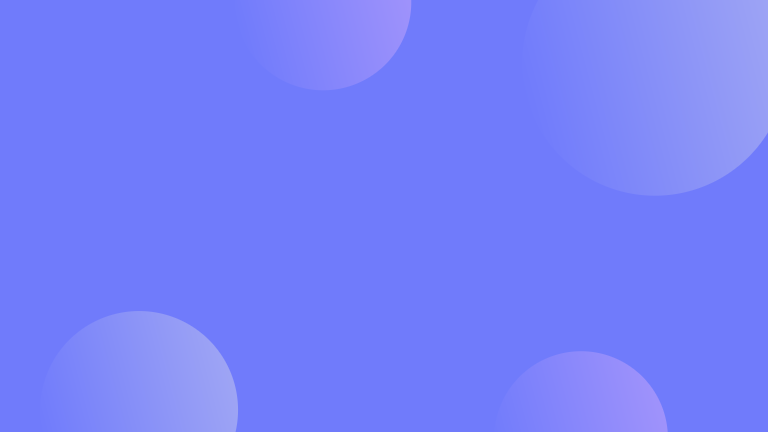
Reproduce this background procedurally as a Shadertoy shader.

```glsl
// Four translucent discs cut by the borders of a flat periwinkle field.
// Each disc is a distance function filled with a tilted linear gradient,
// fading from the field colour at its left to a pale tint at its right.

#define FIELD_COLOR vec3(0.440, 0.484, 0.986)
#define LILAC_TINT  vec3(0.625, 0.575, 0.984)
#define MIST_TINT   vec3(0.620, 0.645, 0.958)
#define TILT        0.26   // gradient angle in radians, rising to the right
#define DISC_COUNT  4

// Centre (xy) and radius (z), in units of the canvas height
const vec3 DISCS[DISC_COUNT] = vec3[DISC_COUNT](
    vec3(0.748,  0.995, 0.204),
    vec3(1.516,  0.854, 0.307),
    vec3(1.345, -0.014, 0.201),
    vec3(0.322,  0.051, 0.229)
);

// Antialiased coverage of a disc
float discMask(vec2 offset, float radius, float pixel) {
    return clamp(0.5 - (length(offset) - radius) / pixel, 0.0, 1.0);
}

// Ramp from 0 to 1 across a disc along the tilted axis
float discRamp(vec2 offset, float radius) {
    vec2 axis = vec2(cos(TILT), sin(TILT));
    return clamp(0.5 + 0.5 * dot(offset, axis) / radius, 0.0, 1.0);
}

void mainImage(out vec4 fragColor, in vec2 fragCoord) {
    float pixel = 1.0 / iResolution.y;
    // Keep the layout tied to both borders on any aspect ratio
    vec2 pos = fragCoord / iResolution.xy * vec2(16.0 / 9.0, 1.0);

    vec3 color = FIELD_COLOR;
    for (int i = 0; i < DISC_COUNT; i++) {
        vec2 offset = pos - DISCS[i].xy;
        float radius = DISCS[i].z;

        // Lilac and mist tints alternate
        vec3 tint = i % 2 == 0 ? LILAC_TINT : MIST_TINT;
        float alpha = discMask(offset, radius, pixel) * discRamp(offset, radius);
        color = mix(color, tint, alpha);
    }
    fragColor = vec4(color, 1.0);
}
```
